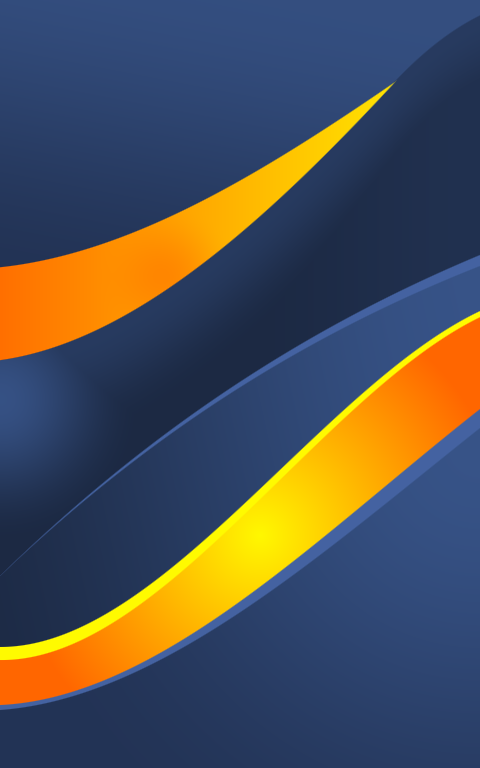
Write a WebGL 2 fragment shader that draws this background.

```glsl
#version 300 es
precision highp float;
// Layered navy waves with a tapered amber swoosh and a glowing ribbon.
// Every edge is a cubic Bernstein height curve over x; layers are painted
// back to front, each shaded by linear or radial gradients.

#define NAVY vec3(0.125, 0.185, 0.31)
#define DEEP vec3(0.108, 0.16, 0.262)
#define STEEL vec3(0.215, 0.325, 0.53)
#define RIM vec3(0.265, 0.385, 0.63)
#define ORANGE vec3(1.0, 0.40, 0.0)
#define YELLOW vec3(1.0, 0.97, 0.0)
#define TIP_X 0.819
#define RIBBON_HUB vec2(0.542, 0.303)
#define RIBBON_RADIUS 0.51

uniform vec2 u_resolution;
out vec4 outColor;

// Height at x of a cubic with evenly spaced control heights.
float curve(float x, vec4 h) {
    float r = 1.0 - x;
    return dot(h, vec4(r * r * r, 3.0 * r * r * x, 3.0 * r * x * x, x * x * x));
}

// Smooth coverage of the region where d is positive.
float fill(float d) {
    return clamp(0.5 + d / max(fwidth(d), 1e-5), 0.0, 1.0);
}

// Distance in canvas widths, so that glows stay round.
float span(vec2 a, vec2 b) {
    return length((a - b) * vec2(1.0, u_resolution.y / u_resolution.x));
}

void main() {
    vec2 p = gl_FragCoord.xy / u_resolution;
    float x = p.x, y = p.y;

    // Wave edges, from top to bottom
    float swooshTop = curve(x, vec4(0.652, 0.674, 0.825, 0.970));
    float swooshLow = curve(x, vec4(0.531, 0.560, 0.780, 1.016));
    float u = 1.0 - x;
    float crest = x < TIP_X ? swooshLow : 0.980 - 0.309 * u - 0.990 * u * u;
    float panelTop = curve(x, vec4(0.250, 0.454, 0.581, 0.668));
    float lineTop = curve(x, vec4(0.1576, 0.157, 0.496, 0.595));
    float ribbonTop = curve(x, vec4(0.1406, 0.138, 0.4857, 0.587));
    float ribbonLow = curve(x, vec4(0.082, 0.0914, 0.3038, 0.4674));
    float baseTop = curve(x, vec4(0.0755, 0.0905, 0.2773, 0.4427));

    // Upper sky, brighter towards the top and right
    float skyLight = smoothstep(0.62, 1.08, y + 0.12 * x);
    vec3 color = mix(NAVY, STEEL, 0.08 + 0.78 * skyLight);

    // Dark fold, lit along its crest and at the left side
    float crestLight = 1.0 - smoothstep(0.0, 0.15, crest - y);
    float sideLight = 1.0 - smoothstep(0.0, 0.30, span(p, vec2(0.0, 0.48)));
    float farLight = 0.18 * smoothstep(0.5, 1.0, x);
    float foldLight = max(max(0.42 * crestLight, 0.95 * sideLight), farLight);
    color = mix(color, mix(DEEP, STEEL, foldLight), fill(crest - y));

    // Tapered swoosh, orange on the left to yellow at the tip
    float heat = x / TIP_X;
    vec3 swoosh = mix(ORANGE, YELLOW, 0.06 + 0.80 * heat);
    float ember = 1.0 - smoothstep(0.0, 0.15, span(p, vec2(0.35, 0.64)));
    swoosh = mix(swoosh, ORANGE, 0.45 * ember);
    color = mix(color, swoosh, fill(swooshTop - y) * fill(y - swooshLow));

    // Middle panel under a rim that widens to the right
    vec3 panel = mix(DEEP, STEEL, smoothstep(-0.25, 1.1, x + 0.35 * (y - 0.4)));
    color = mix(color, RIM, fill(panelTop - y));
    color = mix(color, panel, fill(panelTop - 0.0143 * x - y));

    // Bright line and glowing ribbon
    float glow = 1.0 - clamp(span(p, RIBBON_HUB) / RIBBON_RADIUS, 0.0, 1.0);
    color = mix(color, vec3(1.0, 0.98, 0.0), fill(lineTop - y));
    color = mix(color, mix(ORANGE, YELLOW, glow), fill(ribbonTop - y));

    // Lower rim and base, lit from the right
    float baseLight = 1.0 - smoothstep(0.0, 1.05, span(p, vec2(1.0, 0.42)));
    color = mix(color, RIM, fill(ribbonLow - y));
    color = mix(color, mix(NAVY, STEEL, 0.10 + 0.90 * baseLight), fill(baseTop - y));

    outColor = vec4(color, 1.0);
}
```
